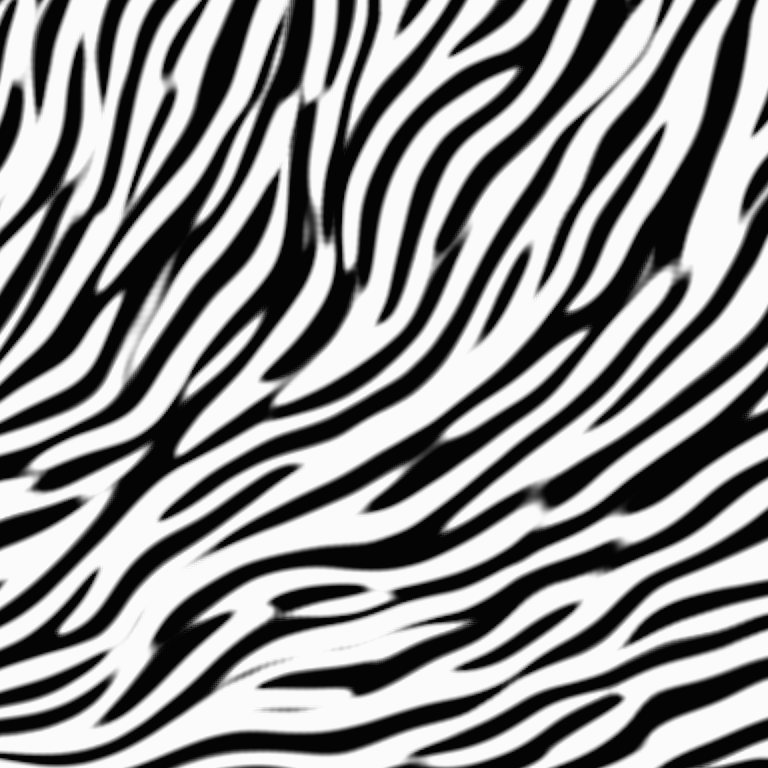
A Shadertoy shader for this pattern:

```glsl
// Zebra coat: tapering, forking black and white stripes that follow a curving flow.

const vec3  INK          = vec3(0.015);
const vec3  PAPER        = vec3(0.985);
const float GRAIN_SCALE  = 33.0;    // noise cells per canvas, sets the detail of the stripes
const float HALF_GAP     = 0.0135;  // quarter of the favoured stripe period
const float STREAK_SIGMA = 0.062;   // spread of the smear, sets the stripe length
const float STEP_LENGTH  = 0.011;
const int   STEPS        = 13;      // steps traced to each side
const float ANGLE_BOTTOM = 0.36;    // mean stripe direction in radians
const float ANGLE_TOP    = 1.14;
const float BEND         = 0.95;    // strength of the broad bends
const float WOBBLE       = 0.50;    // strength of the small bends
const float BEND_SCALE   = 4.3;
const float WOBBLE_SCALE = 9.0;
const float EDGE         = 0.0050;  // half width of the soft edge
const float WHITE_BIAS   = 0.0011;  // widens the white stripes
const float MIN_SLOPE    = 4.0;     // keeps faint stripe tips soft

// Integer hash giving two values in -1..1
vec2 hash2(ivec2 cell) {
    uvec2 v = uvec2(cell) * 1664525u + 1013904223u;
    v.x += v.y * 1664525u;
    v.y += v.x * 1664525u;
    v ^= v >> 16u;
    v.x += v.y * 1664525u;
    v.y += v.x * 1664525u;
    v ^= v >> 16u;
    return vec2(v & 65535u) / 32767.5 - 1.0;
}

float gradientNoise(vec2 p) {
    ivec2 i = ivec2(floor(p));
    vec2 f = fract(p);
    vec2 u = f * f * f * (f * (f * 6.0 - 15.0) + 10.0);
    float a = dot(hash2(i), f);
    float b = dot(hash2(i + ivec2(1, 0)), f - vec2(1, 0));
    float c = dot(hash2(i + ivec2(0, 1)), f - vec2(0, 1));
    float d = dot(hash2(i + ivec2(1, 1)), f - vec2(1, 1));
    return mix(mix(a, b, u.x), mix(c, d, u.x), u.y);
}

// Unit direction of the stripes: shallow below, steep above
vec2 flow(vec2 p) {
    float angle = mix(ANGLE_BOTTOM, ANGLE_TOP, smoothstep(0.05, 0.95, p.y));
    angle += BEND * gradientNoise(p * BEND_SCALE + 31.7);
    angle += WOBBLE * gradientNoise(p * WOBBLE_SCALE + 83.2);
    return vec2(cos(angle), sin(angle));
}

// Noise difference across the flow: favours one stripe period, drops broad blobs
float grain(vec2 p, vec2 along) {
    vec2 across = vec2(-along.y, along.x) * HALF_GAP;
    return gradientNoise((p + across) * GRAIN_SCALE)
         - gradientNoise((p - across) * GRAIN_SCALE);
}

// Grain averaged along the flow line through p
float stripes(vec2 p) {
    vec2 start = flow(p);
    float sum = grain(p, start);
    float total = 1.0;
    for (int side = -1; side <= 1; side += 2) {
        vec2 q = p;
        vec2 along = start;
        for (int i = 1; i <= STEPS; i++) {
            q += along * STEP_LENGTH * float(side);
            along = flow(q);
            float t = float(i) * STEP_LENGTH / STREAK_SIGMA;
            float weight = exp(-0.5 * t * t);
            sum += weight * grain(q, along);
            total += weight;
        }
    }
    return sum / total;
}

void mainImage(out vec4 fragColor, in vec2 fragCoord) {
    vec2 p = fragCoord / iResolution.y;
    float field = stripes(p);

    // Turn the field into an approximate distance to the stripe edge
    float slope = length(vec2(dFdx(field), dFdy(field))) * iResolution.y;
    float dist = field / max(slope, MIN_SLOPE) + WHITE_BIAS;

    float edge = max(EDGE, 0.7 / iResolution.y);
    fragColor = vec4(mix(INK, PAPER, smoothstep(-edge, edge, dist)), 1.0);
}
```
